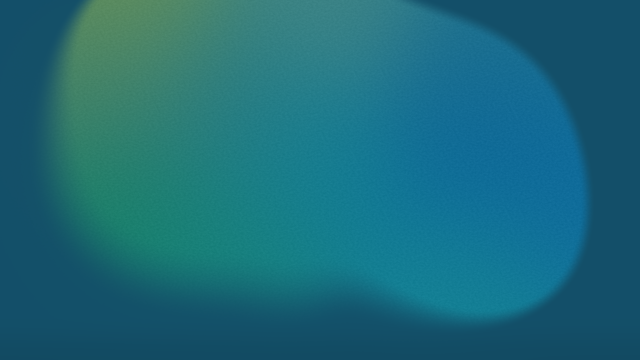
This background is drawn by a Shadertoy shader. Its source:

```glsl
const float TAU = 6.2831853;
const vec3 BACKDROP = vec3(0.075, 0.31, 0.41);

vec2 hashGradient(vec2 cell) {
    vec3 q = fract(cell.xyx * vec3(0.1031, 0.1030, 0.0973));
    q += dot(q, q.yzx + 33.33);
    float angle = TAU * fract((q.x + q.y) * q.z);
    return vec2(cos(angle), sin(angle));
}

float gradientNoise(vec2 p) {
    vec2 i = floor(p), f = p - i;
    vec2 u = f * f * f * (f * (f * 6.0 - 15.0) + 10.0);
    vec2 e = vec2(0.0, 1.0);
    float bottom = mix(dot(hashGradient(i), f),
                       dot(hashGradient(i + e.yx), f - e.yx), u.x);
    float top = mix(dot(hashGradient(i + e.xy), f - e.xy),
                    dot(hashGradient(i + e.yy), f - e.yy), u.x);
    return mix(bottom, top, u.y);
}

// Approximate signed distance to a closed curve whose radius is a Fourier series
float blobDistance(vec2 p, float meanRadius) {
    const vec2 waves[6] = vec2[6](
        vec2(-0.0127, 0.0560), vec2(0.1525, -0.0759), vec2(0.0132, -0.0197),
        vec2(-0.0095, -0.0123), vec2(-0.0060, -0.0074), vec2(-0.0102, 0.0120));
    float angle = atan(p.y, p.x);
    float radius = meanRadius, slope = 0.0;
    for (int k = 0; k < 6; k++) {
        float n = float(k + 1);
        vec2 turn = vec2(cos(n * angle), sin(n * angle));
        radius += dot(waves[k], turn);
        slope += n * dot(waves[k], vec2(-turn.y, turn.x));
    }
    return (length(p) - radius) / length(vec2(1.0, slope / radius));
}

// Adds one colour, weighted by closeness, to a running blend
void addTint(inout vec4 blend, vec2 p, vec2 centre, vec3 tint) {
    vec2 d = p - centre;
    blend += vec4(tint, 1.0) * exp(-dot(d, d) / 0.075);
}

vec3 blobColour(vec2 p) {
    vec4 blend = vec4(0.0);
    // Warm upper left
    addTint(blend, p, vec2(0.33, 1.00), vec3(0.42, 0.57, 0.34));
    addTint(blend, p, vec2(0.23, 0.75), vec3(0.25, 0.50, 0.41));
    addTint(blend, p, vec2(0.58, 0.72), vec3(0.16, 0.48, 0.51));
    addTint(blend, p, vec2(0.93, 1.00), vec3(0.25, 0.52, 0.52));
    // Green lower left
    addTint(blend, p, vec2(0.32, 0.41), vec3(0.09, 0.50, 0.40));
    addTint(blend, p, vec2(0.60, 0.28), vec3(0.09, 0.51, 0.49));
    // Teal middle and bottom
    addTint(blend, p, vec2(0.88, 0.54), vec3(0.07, 0.49, 0.58));
    addTint(blend, p, vec2(1.30, 0.19), vec3(0.08, 0.51, 0.58));
    // Blue right
    addTint(blend, p, vec2(1.37, 0.88), vec3(0.12, 0.44, 0.55));
    addTint(blend, p, vec2(1.33, 0.63), vec3(0.04, 0.40, 0.60));
    addTint(blend, p, vec2(1.57, 0.47), vec3(0.06, 0.42, 0.61));
    return blend.rgb / blend.a;
}

// Fine diagonal paper grain
float grain(vec2 p, float frequency) {
    vec2 q = vec2(p.x + 0.5 * p.y, 1.3 * p.y - 0.4 * p.x) * frequency;
    return gradientNoise(q) + 0.5 * gradientNoise(q * 1.9 + 17.0);
}

void mainImage(out vec4 fragColor, in vec2 fragCoord) {
    vec2 p = fragCoord / iResolution.y;
    vec2 local = p - vec2(0.891, 0.572);
    float d = blobDistance(local, 0.5975);

    // The edge is crisp at the upper right and diffuse at the lower left
    vec2 direction = local / max(length(local), 1e-4);
    float softness = smoothstep(-0.1, 1.0, dot(direction, vec2(-0.6, -0.8)));
    float edgeWidth = 0.022 + 0.085 * softness;
    float body = 1.0 - smoothstep(-edgeWidth, edgeWidth, d);
    float halo = 0.14 * softness * exp(-max(d, 0.0) / 0.08);
    float coverage = 1.0 - (1.0 - body) * (1.0 - halo);

    vec3 backdrop = BACKDROP * mix(0.94, 1.0, smoothstep(0.0, 0.12, p.y));
    vec3 surface = blobColour(p) + 0.022 * grain(p, 130.0);
    fragColor = vec4(mix(backdrop, surface, coverage), 1.0);
}
```
